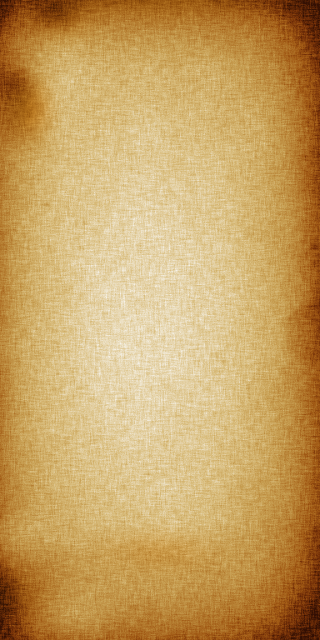
Give the GLSL for this texture, as a Shadertoy shader.

```glsl
// Aged linen paper: a pale warm centre burning to brown at the borders.
// A scalar tone (edge falloffs, soft stains, gradient noise, straight woven
// threads in two sizes) is mapped through a colour ramp and tinted amber.

const float BASE_TONE = 0.77;
const float GLOW_GAIN = 0.23;
const vec2 GLOW_CENTRE = vec2(0.48, 0.98);
const vec2 GLOW_RADIUS = vec2(0.42, 0.76);
const vec4 EDGE_GAIN = vec4(0.34, 0.51, 0.48, 0.45);   // left, right, top, bottom
const vec4 EDGE_REACH = vec4(0.09, 0.125, 0.13, 0.20);
const float TONE_FLOOR = 0.04;
const float THREADS = 128.0;
const float COARSE_STRETCH = 0.18;
const float FINE_STRETCH = 0.15;
const float COARSE_GAIN = 0.10;
const float FINE_GAIN = 0.12;
const float GRAIN_GAIN = 0.13;
const float MOTTLE_GAIN = 0.07;
const vec3 AMBER = vec3(0.80, 0.46, 0.04);

// Soft ellipses: centre.xy, radius.xy (canvas width is 1, height is 2)
const int DARK_COUNT = 11;
const vec4 DARK[DARK_COUNT] = vec4[](
    vec4(0.18, 1.96, 0.07, 0.05), vec4(0.00, 2.00, 0.12, 0.10),
    vec4(0.04, 1.74, 0.06, 0.07), vec4(0.06, 1.64, 0.07, 0.09),
    vec4(0.02, 0.14, 0.08, 0.08), vec4(0.14, 0.23, 0.13, 0.08),
    vec4(0.50, 0.26, 0.16, 0.05), vec4(1.00, 1.08, 0.05, 0.15),
    vec4(1.00, 0.00, 0.17, 0.15), vec4(1.00, 2.00, 0.20, 0.15),
    vec4(1.00, 1.50, 0.07, 0.30));
const float DARK_GAIN[DARK_COUNT] = float[](
    0.26, 0.06, 0.24, 0.15, 0.25, 0.08, 0.08, 0.08, 0.06, 0.05, 0.06);

const int LIGHT_COUNT = 5;
const vec4 LIGHT[LIGHT_COUNT] = vec4[](
    vec4(0.23, 0.07, 0.12, 0.08), vec4(0.20, 1.78, 0.10, 0.12),
    vec4(0.04, 0.33, 0.09, 0.07), vec4(0.54, 0.42, 0.14, 0.09),
    vec4(0.38, 0.88, 0.12, 0.14));
const float LIGHT_GAIN[LIGHT_COUNT] = float[](0.16, 0.10, 0.12, 0.05, 0.03);

const int TINT_COUNT = 5;
const vec4 TINT[TINT_COUNT] = vec4[](
    vec4(0.50, 2.00, 0.32, 0.05), vec4(0.08, 1.66, 0.06, 0.08),
    vec4(0.50, 0.27, 0.16, 0.06), vec4(0.05, 0.15, 0.09, 0.08),
    vec4(0.20, 1.94, 0.10, 0.06));
const float TINT_GAIN[TINT_COUNT] = float[](0.45, 0.60, 0.20, 0.25, 0.30);

const vec3 RAMP[7] = vec3[](
    vec3(0.20, 0.06, 0.01), vec3(0.46, 0.19, 0.03), vec3(0.63, 0.35, 0.08),
    vec3(0.71, 0.49, 0.19), vec3(0.78, 0.62, 0.32), vec3(0.85, 0.74, 0.49),
    vec3(0.91, 0.85, 0.71));

vec2 hashGradient(vec2 cell) {
    vec3 h = fract(cell.xyx * vec3(0.1031, 0.1030, 0.0973));
    h += dot(h, h.yzx + 33.33);
    return fract((h.xx + h.yz) * h.zy) * 2.0 - 1.0;
}

float gradientNoise(vec2 p) {
    vec2 i = floor(p), f = p - i;
    vec2 u = f * f * f * (f * (f * 6.0 - 15.0) + 10.0);
    vec2 e = vec2(0.0, 1.0);
    float a = dot(hashGradient(i), f);
    float b = dot(hashGradient(i + e.yx), f - e.yx);
    float c = dot(hashGradient(i + e.xy), f - e.xy);
    float d = dot(hashGradient(i + e.yy), f - e.yy);
    return mix(mix(a, b, u.x), mix(c, d, u.x), u.y);
}

float fbm(vec2 p) {
    float sum = 0.0, gain = 0.6;
    for (int i = 0; i < 4; i++) {
        sum += gain * gradientNoise(p);
        p = p * 2.1 + 17.3;
        gain *= 0.55;
    }
    return sum;
}

float blob(vec2 p, vec4 e) {
    vec2 d = (p - e.xy) / e.zw;
    return exp(-dot(d, d));
}

// The last segment extends past 1 so highlights keep their texture
vec3 ramp(float tone) {
    float s = clamp(tone, 0.0, 1.2) * 6.0;
    int i = min(int(s), 5);
    return mix(RAMP[i], RAMP[i + 1], s - float(i));
}

// Straight streaks crossing at right angles
float weave(vec2 p, float count, float stretch) {
    float across = gradientNoise(p * count * vec2(stretch, 1.0) + vec2(3.7, 19.0));
    float down = gradientNoise(p * count * vec2(1.0, stretch) + vec2(51.0, 7.3));
    return across + down;
}

void mainImage(out vec4 fragColor, in vec2 fragCoord) {
    vec2 p = fragCoord / iResolution.xy * vec2(1.0, 2.0);
    vec2 warped = p + 0.03 * vec2(fbm(p * 6.0), fbm(p * 6.0 + 40.0));

    // Central glow and border burn
    float tone = BASE_TONE + GLOW_GAIN * blob(warped, vec4(GLOW_CENTRE, GLOW_RADIUS));
    vec4 inset = vec4(warped.x, 1.0 - warped.x, 2.0 - warped.y, warped.y);
    tone -= dot(EDGE_GAIN, exp(-max(inset, 0.0) / EDGE_REACH));

    // Stains and worn patches
    for (int i = 0; i < DARK_COUNT; i++) tone -= DARK_GAIN[i] * blob(warped, DARK[i]);
    for (int i = 0; i < LIGHT_COUNT; i++) tone += LIGHT_GAIN[i] * blob(warped, LIGHT[i]);

    // Water mark with a crisp rim on the right border
    float rim = length((warped - vec2(0.99, 0.96)) / 0.10) - 1.0;
    tone -= 0.09 * smoothstep(0.12, -0.12, rim) * smoothstep(-1.3, 0.0, rim);

    // Small fleck, cloudy mottling, soft limit on the darkest burns
    tone -= 0.22 * blob(p, vec4(0.145, 1.36, 0.012, 0.005));
    tone += MOTTLE_GAIN * fbm(p * 8.0 + 9.0);
    tone = 0.5 * (tone + TONE_FLOOR + sqrt(pow(tone - TONE_FLOOR, 2.0) + 0.008));

    // Cloth threads and paper grain
    tone += COARSE_GAIN * weave(p, THREADS, COARSE_STRETCH);
    tone += FINE_GAIN * weave(p, THREADS * 2.0, FINE_STRETCH);
    tone += GRAIN_GAIN * gradientNoise(p * THREADS * 2.0 + 80.0);

    // Colour
    vec3 colour = ramp(tone);
    float amber = 0.0;
    for (int i = 0; i < TINT_COUNT; i++) amber += TINT_GAIN[i] * blob(warped, TINT[i]);
    vec3 tinted = AMBER * (0.35 + 0.95 * clamp(tone, 0.0, 1.0));
    fragColor = vec4(mix(colour, tinted, min(amber, 0.7)), 1.0);
}
```
